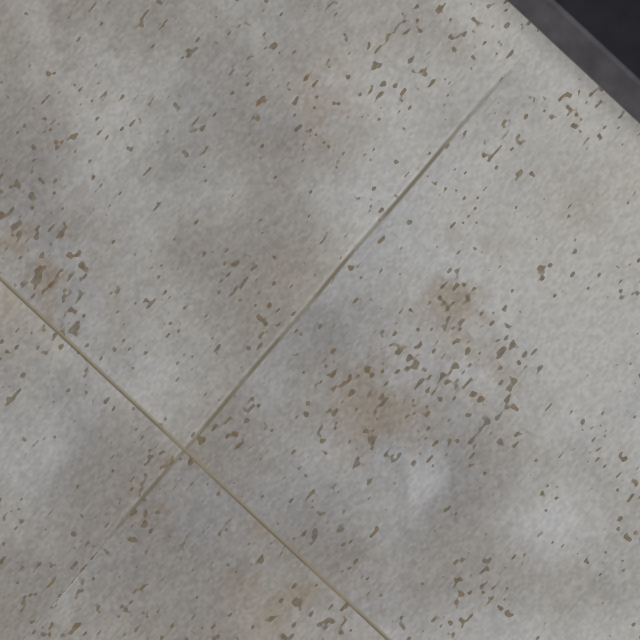
Give the GLSL for this texture, as a Shadertoy shader.

```glsl
// Worn beige-grey stone floor tiles with diagonal joints and a dark skirting in the corner.

float hash(vec2 p) {
    vec3 q = fract(vec3(p.xyx) * 0.1031);
    q += dot(q, q.yzx + 33.33);
    return fract((q.x + q.y) * q.z);
}

float noise(vec2 p) {
    vec2 i = floor(p), f = fract(p);
    f = f * f * (3.0 - 2.0 * f);
    return mix(mix(hash(i), hash(i + vec2(1, 0)), f.x),
               mix(hash(i + vec2(0, 1)), hash(i + vec2(1, 1)), f.x), f.y);
}

float fbm(vec2 p) {
    float sum = 0.0, amp = 0.5;
    for (int i = 0; i < 5; i++) {
        sum += amp * noise(p);
        p = mat2(1.6, 1.2, -1.2, 1.6) * p + 7.3;
        amp *= 0.5;
    }
    return sum / 0.97;
}

// Soft round patch
float patchAt(vec2 p, vec2 center, float radius) {
    vec2 d = (p - center) / radius;
    return exp(-dot(d, d));
}

// Coverage of a line of given half width at signed distance d
float line(float d, float halfWidth, float soft) {
    return 1.0 - smoothstep(halfWidth - soft, halfWidth + soft, abs(d));
}

void mainImage(out vec4 fragColor, in vec2 fragCoord) {
    vec2 uv = fragCoord / iResolution.xy;
    float soft = 0.8 / iResolution.y + 0.0008;

    // Distances to the two joints, which cross at one point
    vec2 fromCross = uv - vec2(0.289, 0.297);
    float wobble = 0.003 * (noise(uv * 9.0) - 0.5);
    float rising = dot(fromCross, vec2(0.761, -0.649)) + wobble;
    float falling = dot(fromCross, vec2(0.681, 0.732)) + 0.5 * wobble;

    // Each tile takes its own part of the stone pattern
    float tileId = step(0.0, rising) + 2.0 * step(0.0, falling);
    vec2 stone = uv + tileId * vec2(3.7, 5.1);
    vec2 grain = vec2(rising, falling) + tileId * vec2(2.3, 4.9);

    // Cloudy base, lighter towards the lower right
    float cloud = fbm(stone * 5.0);
    float tone = cloud + 0.22 * (uv.x - 0.5) - 0.12 * patchAt(uv, vec2(0.0, 0.1), 0.45);
    vec3 color = mix(vec3(0.525, 0.51, 0.49), vec3(0.65, 0.645, 0.63), smoothstep(0.22, 0.78, tone));
    color += (fbm(stone * 3.0 + 31.0) - 0.5) * vec3(0.05, 0.025, -0.03);

    // Pale, ragged mineral patches
    float pale = patchAt(uv, vec2(0.87, 0.22), 0.11) + patchAt(uv, vec2(0.65, 0.24), 0.06)
               + 0.8 * patchAt(uv, vec2(0.70, 0.41), 0.07) + 0.7 * patchAt(uv, vec2(0.10, 0.96), 0.12)
               + 0.6 * patchAt(uv, vec2(0.57, 0.06), 0.07);
    pale *= smoothstep(0.42, 0.64, fbm(stone * 13.0 + 4.0));
    color = mix(color, vec3(0.68, 0.68, 0.69), 0.6 * min(pale, 1.0));

    // Brown stains
    float stain = patchAt(uv, vec2(0.05, 0.64), 0.09) + patchAt(uv, vec2(0.09, 0.54), 0.07)
                + patchAt(uv, vec2(0.72, 0.54), 0.08) + patchAt(uv, vec2(0.59, 0.36), 0.08)
                + patchAt(uv, vec2(0.27, 0.20), 0.08) + 0.8 * patchAt(uv, vec2(0.44, 0.11), 0.10)
                + 0.6 * patchAt(uv, vec2(0.48, 0.82), 0.10) + 0.6 * patchAt(uv, vec2(0.76, 0.40), 0.06);
    float mottled = smoothstep(0.38, 0.68, fbm(stone * 17.0 + 11.0));
    color = mix(color, vec3(0.49, 0.43, 0.36), 0.5 * min(stain, 1.0) * mottled);

    // Elongated pits, gathered in clusters and in the stains
    float cluster = smoothstep(0.35, 0.68, fbm(stone * 8.0 + 19.0)) + 0.8 * stain;
    float pitField = 0.65 * noise(grain * vec2(125.0, 70.0)) + 0.35 * noise(grain * vec2(190.0, 130.0) + 5.0);
    float pits = smoothstep(0.83 - 0.15 * min(cluster, 1.2), 0.93 - 0.12 * min(cluster, 1.2), pitField);
    vec3 pitColor = mix(vec3(0.40, 0.38, 0.34), vec3(0.41, 0.34, 0.25), noise(stone * 25.0));
    color = mix(color, pitColor, 0.72 * pits);

    // Fine roughness
    color += 0.055 * (noise(grain * vec2(230.0, 130.0)) - 0.5);
    color += 0.035 * (noise(stone * 240.0) - 0.5);

    // Rising joint, fading at both ends and worn in between
    float wear = 0.55 + 0.45 * smoothstep(0.3, 0.6, noise(uv * 14.0 + 2.0));
    float ends = smoothstep(0.12, 0.24, uv.y) * (1.0 - smoothstep(0.80, 0.91, uv.y));
    color = mix(color, vec3(0.42, 0.395, 0.335), 0.85 * wear * ends * line(rising, 0.0029, soft));
    color += 0.03 * ends * line(rising + 0.006, 0.002, 0.002);

    // Falling joint, pale grout with a dark lower edge
    color = mix(color, vec3(0.53, 0.495, 0.42), 0.85 * line(falling, 0.0028, soft));
    color = mix(color, vec3(0.36, 0.33, 0.28), 0.75 * wear * line(falling + 0.0022, 0.0013, soft));

    // Skirting band and the dark surface behind it
    float corner = dot(uv - vec2(0.792, 1.0), vec2(0.681, 0.732));
    color *= 1.0 - 0.13 * smoothstep(-0.035, 0.0, corner);
    float scuff = fbm(uv * 38.0) - 0.5;
    vec3 band = vec3(0.275, 0.268, 0.275) + 0.09 * scuff + 0.04 * line(corner - 0.046, 0.003, 0.003);
    color = mix(color, band, smoothstep(-soft, soft, corner));
    color = mix(color, vec3(0.15, 0.15, 0.17) + 0.035 * scuff, smoothstep(-soft, soft, corner - 0.051));

    fragColor = vec4(clamp(color, 0.0, 1.0), 1.0);
}
```
